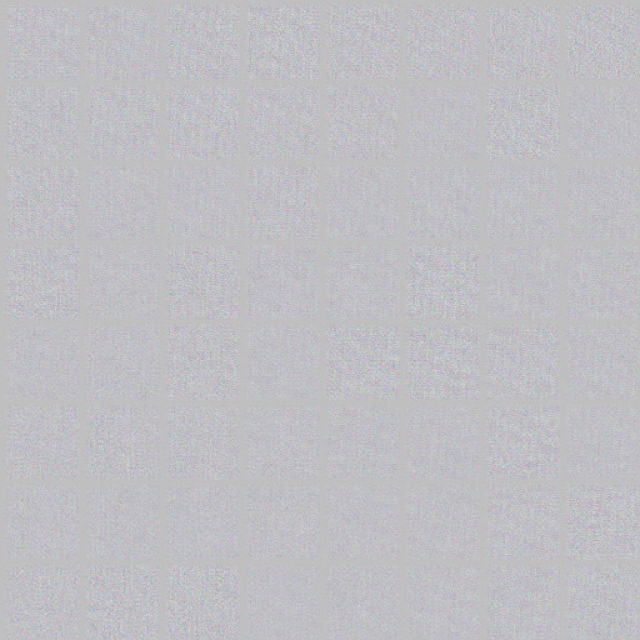
Reproduce this pattern procedurally as a Shadertoy shader.

```glsl
// An eight by eight grid of soft square patches of fine coloured grain on pale grey.
// Each grain gets a hashed tint; its strength follows a box mask, a level hashed
// per patch, and a faint weave, over slow blotches of value noise.

const float REPEATS = 8.0;          // patches across and down
const float GRAINS = 512.0;         // grains across the canvas
const vec3 GAP_COLOR = vec3(0.749, 0.747, 0.751);
const vec3 PATCH_COLOR = vec3(0.750, 0.747, 0.768);
const vec2 PATCH_MIN = vec2(0.08, 0.005);  // patch bounds inside a tile
const vec2 PATCH_MAX = vec2(0.99, 0.935);
const float EDGE_SOFTNESS = 0.05;   // in tile units
const float GAP_STRENGTH = 0.22;    // grain left in the gaps
const float LEVEL_MIN = 0.78;       // weakest and strongest patch
const float LEVEL_MAX = 1.30;
const float TINT_AMOUNT = 0.066;
const float LIGHT_AMOUNT = 0.042;
const float WEAVE_AMOUNT = 0.30;
const float BLOTCH_SCALE = 64.0;    // blotches across the canvas
const float BLOTCH_AMOUNT = 0.016;

float hash(vec2 p) {
    return fract(sin(dot(p, vec2(127.1, 311.7))) * 43758.5453);
}

vec3 hash3(vec2 p) {
    return fract(sin(vec3(dot(p, vec2(127.1, 311.7)),
                          dot(p, vec2(269.5, 183.3)),
                          dot(p, vec2(419.2, 371.9)))) * 43758.5453);
}

float valueNoise(vec2 p) {
    vec2 i = floor(p);
    vec2 f = smoothstep(0.0, 1.0, p - i);
    return mix(mix(hash(i), hash(i + vec2(1.0, 0.0)), f.x),
               mix(hash(i + vec2(0.0, 1.0)), hash(i + 1.0), f.x), f.y);
}

// Soft box inside one tile: 1 in the patch, 0 in the gap
float patchMask(vec2 local) {
    vec2 rise = smoothstep(PATCH_MIN - EDGE_SOFTNESS, PATCH_MIN + EDGE_SOFTNESS, local);
    vec2 fall = 1.0 - smoothstep(PATCH_MAX - EDGE_SOFTNESS, PATCH_MAX + EDGE_SOFTNESS, local);
    vec2 box = rise * fall;
    return box.x * box.y;
}

// Signed colour offset of one grain, with a triangular spread
vec3 grainColor(vec2 grain) {
    vec2 tilePos = (grain + 0.5) * REPEATS / GRAINS;
    float level = mix(LEVEL_MIN, LEVEL_MAX, pow(hash(floor(tilePos) + 7.3), 1.5));
    float strength = level * mix(GAP_STRENGTH, 1.0, patchMask(fract(tilePos)));

    // Thread-like rows and columns
    float weave = hash(vec2(grain.x, 3.7)) + hash(vec2(5.1, grain.y)) - 1.0;
    strength *= 1.0 + WEAVE_AMOUNT * weave;

    vec3 tint = hash3(grain + 0.37) - hash3(grain + 19.71);
    float light = hash(grain + 41.3) - hash(grain + 83.9);
    return strength * (TINT_AMOUNT * tint + LIGHT_AMOUNT * light);
}

void mainImage(out vec4 fragColor, in vec2 fragCoord) {
    vec2 uv = fragCoord / iResolution.y;

    // Blend neighbouring grains over about one screen pixel
    vec2 p = uv * GRAINS - 0.5;
    vec2 grain = floor(p);
    float sharpness = max(iResolution.y / GRAINS, 1.0);
    vec2 blend = clamp((p - grain - 0.5) * sharpness + 0.5, 0.0, 1.0);

    vec3 lower = mix(grainColor(grain), grainColor(grain + vec2(1.0, 0.0)), blend.x);
    vec3 upper = mix(grainColor(grain + vec2(0.0, 1.0)), grainColor(grain + 1.0), blend.x);

    // Patch ground with slow blotches under the grain
    float mask = patchMask(fract(uv * REPEATS));
    vec3 color = mix(GAP_COLOR, PATCH_COLOR, mask);
    color += BLOTCH_AMOUNT * mask * (valueNoise(uv * BLOTCH_SCALE + 11.7) - 0.5);
    color += mix(lower, upper, blend.y);

    fragColor = vec4(clamp(color, 0.0, 1.0), 1.0);
}
```
